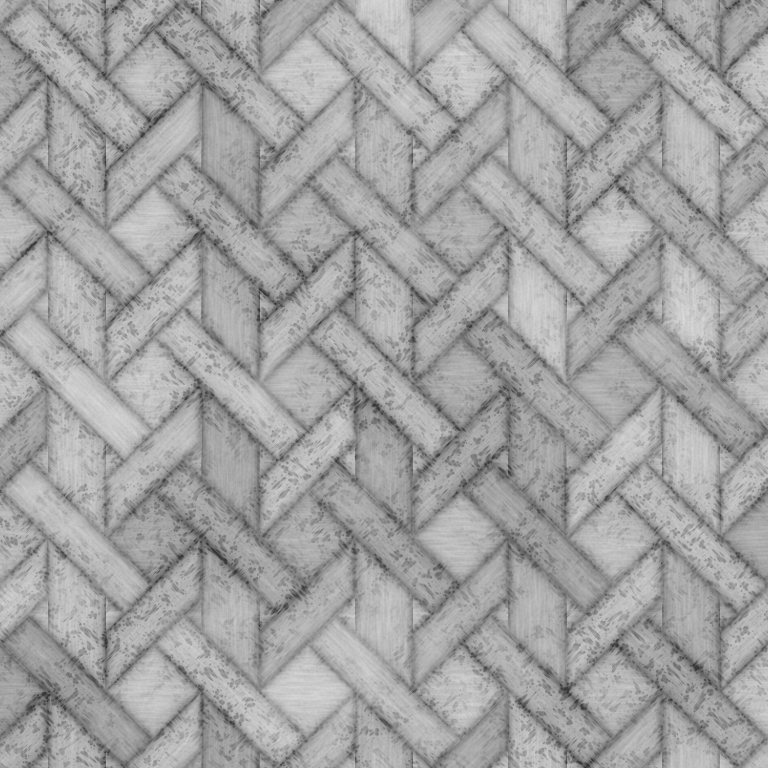
A WebGL 1 fragment shader for this pattern:

```glsl
precision highp float;
// Worn grey planks woven in four directions on a 5 by 5 grid: long falling planks,
// short rising ones, uprights and square infills. Each piece is found from its bands,
// then shaded with grain, cellular stains, cloudy grime and soft dark seams.

uniform vec2 u_resolution;

vec2 hash2(vec2 p) {
  p = mod(p, 289.0);
  return fract(sin(vec2(dot(p, vec2(127.1, 311.7)), dot(p, vec2(269.5, 183.3)))) * 4375.85);
}

// Distance to the nearest scattered point
float cellular(vec2 p) {
  vec2 cell = floor(p), local = fract(p);
  float nearest = 2.0;
  for (int j = -1; j <= 1; j++) {
    for (int i = -1; i <= 1; i++) {
      vec2 o = vec2(float(i), float(j));
      vec2 gap = o + hash2(cell + o) - local;
      nearest = min(nearest, dot(gap, gap));
    }
  }
  return sqrt(nearest);
}

// Layered, turned sines, roughly -1 to 1
float clouds(vec2 p) {
  float sum = 0.0, weight = 0.5;
  for (int i = 0; i < 5; i++) {
    p += 0.7 * sin(p.yx * 1.3 + 2.0 * float(i));
    sum += weight * sin(p.x) * cos(p.y + 1.0);
    p = mat2(1.4, 1.1, -1.1, 1.4) * p + 3.7;
    weight *= 0.62;
  }
  return sum;
}

// Returns distance to the piece edge; also gives its id and along/across axes
float weave(vec2 q, out vec3 id, out vec2 grainPos) {
  const float h = 0.19; // half width of every strand
  float s = q.x + q.y, d = q.x - q.y;
  float n = floor(s + 0.5), m = floor(d + 0.5);
  float column = floor(q.x + 0.5);
  float side = abs(q.x - column);
  float fall = abs(s - n), rise = abs(d - m);
  float mid = n + 2.0 * floor((d - n) * 0.5 + 0.5);
  float end = 1.0 - h - abs(d - mid);

  if (fall < h && end > 0.0) { // long falling plank
    id = vec3(n, mid, 1.0);
    grainPos = vec2(d, s) * 0.707;
    return min(h - fall, end) * 0.707;
  }
  if (side < h) { // upright
    id = vec3(column, floor(s), 2.0);
    grainPos = q.yx;
    return min(h - side, (fall - h) * 0.707);
  }
  if (rise < h) { // short rising plank
    id = vec3(floor(q.x), m, 3.0);
    grainPos = vec2(s, d) * 0.707;
    return min((h - rise) * 0.707, side - h);
  }
  id = vec3(floor(s), floor(d), 4.0); // square infill
  grainPos = q;
  return min(fall - h, rise - h) * 0.707;
}

void main() {
  vec2 q = (gl_FragCoord.xy - 0.5 * u_resolution) / u_resolution.y * 5.0;
  float px = 5.0 / u_resolution.y;

  vec3 id;
  vec2 grainPos;
  float edge = max(weave(q, id, grainPos), 0.0);
  vec2 rnd = hash2(id.xy + id.z * 17.0 + 40.0);
  float inside = smoothstep(0.0, 1.5 * px, edge);

  // Piece tone and broad grime
  float grime = clouds(q * 1.5 + 5.0);
  float mottle = clouds(q * 6.0 + 21.0);
  float tone = 0.738 + 0.045 * grime + 0.025 * mottle;
  tone += inside * (0.04 - 0.13 * rnd.x * rnd.x);

  // Fine grain along each piece
  vec2 g = grainPos + rnd * 7.0 + 20.0;
  float grain = cellular(g * vec2(3.0, 34.0)) + cellular(g * vec2(7.0, 62.0) + 9.0) - 0.95;
  tone += 0.055 * grain * inside;

  // Blotchy stains, denser on worn pieces
  vec2 bent = q + 0.03 * sin(q.yx * 23.0) + 30.0;
  float grit = cellular(bent * 31.0);
  float spots = 0.6 * cellular(bent * 11.0) + 0.4 * grit;
  float wear = clamp(0.25 + 0.6 * rnd.y - 0.8 * mottle - 0.4 * grime, 0.0, 1.0);
  tone -= 0.14 * wear * smoothstep(0.42, 0.24, spots);
  tone -= 0.05 * wear * smoothstep(0.3, 0.1, grit);
  tone += 0.035 * (cellular(q * 47.0 + 60.0) - 0.48);

  // Soft sooty seams with a faint pale hairline
  float soot = 0.27 - 0.07 * grime - 0.05 * mottle + 0.1 * (0.45 - grit);
  tone -= soot * exp(-edge * 38.0);
  tone += 0.06 * (1.0 - smoothstep(0.002, 0.002 + px, edge)) * smoothstep(-0.2, 0.4, mottle);

  gl_FragColor = vec4(vec3(clamp(tone, 0.22, 0.85)), 1.0);
}
```
